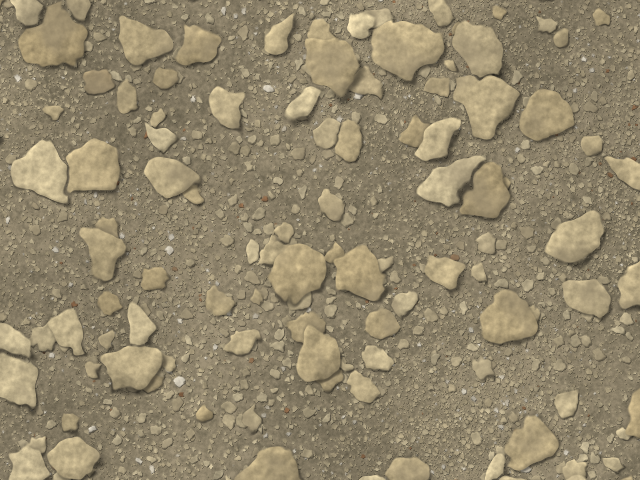
Write a Shadertoy shader that draws this texture.

```glsl
// Dry dusty ground strewn with grit, pebbles and half-buried pale limestone.

vec2 hash2(vec2 p) {
    vec3 q = fract(p.xyx * vec3(0.1031, 0.1030, 0.0973));
    q += dot(q, q.yzx + 33.33);
    return fract((q.xx + q.yz) * q.zy);
}

mat2 spin(float a) {
    return mat2(cos(a), sin(a), -sin(a), cos(a));
}

float corner(vec2 cell, vec2 offset, vec2 f) {
    return dot(hash2(cell + offset) * 2.0 - 1.0, f - offset);
}

// Gradient noise, centred on zero
float noise(vec2 p) {
    vec2 i = floor(p), f = p - i;
    vec2 u = f * f * f * (f * (f * 6.0 - 15.0) + 10.0);
    float low = mix(corner(i, vec2(0, 0), f), corner(i, vec2(1, 0), f), u.x);
    float high = mix(corner(i, vec2(0, 1), f), corner(i, vec2(1, 1), f), u.x);
    return mix(low, high, u.y);
}

float fbm(vec2 p) {
    float sum = 0.0, amp = 1.0;
    for (int i = 0; i < 4; i++) {
        sum += amp * noise(p);
        p = mat2(1.6, 1.2, -1.2, 1.6) * p + 11.3;
        amp *= 0.55;
    }
    return sum;
}

float smoothMax(float a, float b, float k) {
    float h = max(k - abs(a - b), 0.0) / k;
    return max(a, b) + h * h * k * 0.25;
}

// Irregular six-sided stone with rounded corners
float chippedStone(vec2 q, float radius, vec2 cell) {
    float d = -9.0;
    for (int i = 0; i < 6; i++) {
        vec2 rnd = hash2(cell + float(i) * 17.3);
        float a = (float(i) + 0.7 * rnd.x) * 1.0472;
        float side = dot(q, vec2(cos(a), sin(a))) - radius * (0.72 + 0.45 * rnd.y);
        d = smoothMax(d, side, radius * 0.3);
    }
    return d;
}

// Distance to the nearest stone, split by cracks, and its random identity
vec3 stoneField(vec2 p, float scale, float share) {
    vec2 home = floor(p), id = vec2(0.0);
    float nearest = 2.0, second = 2.0;
    for (int y = -1; y <= 1; y++)
    for (int x = -1; x <= 1; x++) {
        vec2 cell = home + vec2(x, y);
        vec2 rnd = hash2(cell + scale * 7.0);
        float cluster = noise(cell / scale * 2.3 + scale);
        if (rnd.x > share * (1.0 + 2.8 * cluster)) continue;
        vec2 look = hash2(cell + scale * 3.0 + 5.0);
        vec2 q = spin(rnd.y * 6.2832) * (p - cell - 0.5 - (look - 0.5) * 0.65);
        q.y *= 1.0 + 0.5 * look.x;
        float d = chippedStone(q, mix(0.22, 0.54, look.y), cell);
        second = min(second, max(d, nearest));
        if (d < nearest) { nearest = d; id = look; }
    }
    return vec3(max(nearest, 0.5 * (nearest - second) + 0.025), id);
}

// Lays one size of stone over the ground, lit from the upper left
vec3 addStones(vec3 ground, vec2 p, float scale, float share, float burial) {
    mat2 turn = spin(scale * 1.7);
    vec2 q = turn * p * scale + scale;
    q += 0.22 * vec2(noise(q * 1.9), noise(q * 1.9 + 40.0));
    q += 0.10 * vec2(noise(q * 5.0), noise(q * 5.0 + 70.0));
    vec3 stone = stoneField(q, scale, share);
    float lightward = stoneField(q + turn * vec2(-0.05, 0.07), scale, share).x;
    float pixel = 1.2 * scale / iResolution.y;

    // Cast shadow and contact darkening
    float small = smoothstep(10.0, 32.0, scale);
    ground *= 1.0 - 0.36 * smoothstep(0.03, -0.05, lightward);
    ground *= 1.0 - mix(0.12, 0.16, small) * smoothstep(0.09, 0.0, stone.x);

    // Stone colour with rare rust and pale grey pieces
    float accent = fract(stone.y * 37.0 + stone.z * 11.0);
    vec3 tint = mix(vec3(0.67, 0.60, 0.45), vec3(0.80, 0.74, 0.59), stone.y);
    tint = mix(tint, vec3(0.64, 0.60, 0.50), small * 0.6);
    tint = mix(tint, vec3(0.78, 0.75, 0.68), small * step(0.965, accent));
    tint = mix(tint, vec3(0.55, 0.41, 0.29), small * step(accent, 0.006));

    // Pitted faces, bright and dark rims, dust cover
    float dome = smoothstep(0.0, 0.15, -stone.x);
    float slope = clamp((lightward - stone.x) * 11.0, -1.0, 1.0);
    float relief = fbm(p * 20.0) - fbm(p * 20.0 + vec2(-0.12, 0.16));
    tint *= 0.95 + 0.05 * dome + 0.18 * slope * (1.0 - dome);
    tint *= 1.0 + 0.28 * relief + 0.12 * fbm(p * 13.0 + scale) + 0.13 * fbm(p * 80.0);
    float dust = burial * smoothstep(-0.1, 0.5, fbm(p * 7.0 + scale * 2.0));
    tint = mix(tint, vec3(0.57, 0.52, 0.42), dust);
    return mix(ground, tint, smoothstep(pixel, -pixel, stone.x));
}

void mainImage(out vec4 fragColor, in vec2 fragCoord) {
    vec2 p = fragCoord / iResolution.y;

    // Dusty soil
    float soil = 0.55 + 0.5 * fbm(p * 3.2) + 0.45 * fbm(p * 34.0) + 0.55 * fbm(p * 110.0);
    vec3 color = mix(vec3(0.42, 0.39, 0.315), vec3(0.61, 0.56, 0.46), clamp(soil, 0.0, 1.0));

    // Grit up to large slabs
    color = addStones(color, p, 150.0, 0.42, 0.5);
    color = addStones(color, p, 77.0, 0.30, 0.5);
    color = addStones(color, p, 37.0, 0.22, 0.6);
    color = addStones(color, p, 15.0, 0.24, 0.6);
    color = addStones(color, p, 7.3, 0.50, 0.55);

    // Broad drift of tone
    color *= 1.0 + 0.10 * fbm(p * 2.1 + 8.0);
    fragColor = vec4(clamp(color, 0.0, 1.0), 1.0);
}
```
